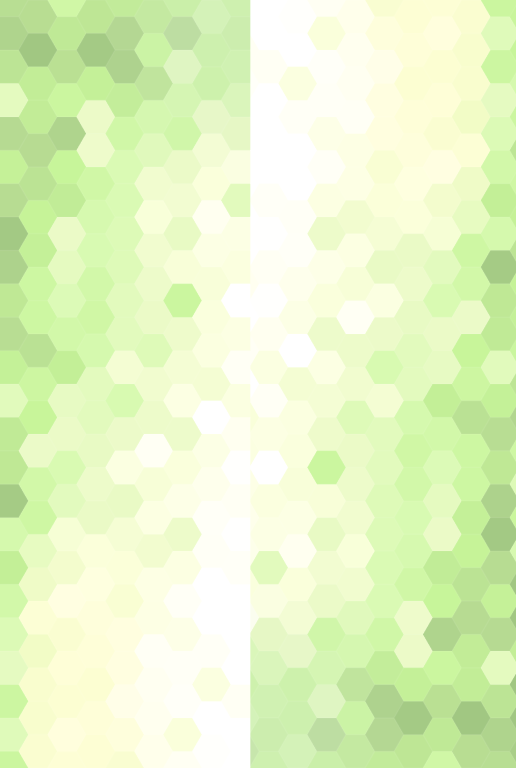
A Shadertoy shader for this background:

```glsl
const float ROWS = 23.0;            // hexagons per canvas height
const float FIRST_COLUMN = 0.0117;  // x of the first column of centres
const float SEAM = 0.3258;          // x where the turned panel starts
const float TURN_WIDTH = 0.6628;    // twice the x of the turning point
const float COARSE_FREQ = 0.37;
const vec2 FINE_FREQ = vec2(0.83, 0.66);
const float COARSE_AMOUNT = 0.14;
const float FINE_AMOUNT = 0.42;
const float HAIRLINE_WIDTH = 0.03;  // in hexagon heights
const float HAIRLINE_ALPHA = 0.08;
const int SAMPLES = 3;              // per axis, for smooth edges
const vec3 MIST = vec3(0.83, 0.92, 0.77);
const vec3 WARM = vec3(1.00, 0.995, 0.81);
const vec3 RAMP[8] = vec3[8](
    vec3(0.63, 0.78, 0.51), vec3(0.71, 0.85, 0.57),
    vec3(0.78, 0.96, 0.60), vec3(0.85, 0.98, 0.70),
    vec3(0.92, 0.98, 0.78), vec3(0.98, 1.00, 0.86),
    vec3(1.00, 1.00, 0.94), vec3(1.00));

vec2 hashGradient(vec2 p) {
    float h = fract(sin(dot(p, vec2(127.1, 311.7))) * 43758.5);
    return vec2(cos(6.2832 * h), sin(6.2832 * h));
}

float gradientNoise(vec2 p) {
    vec2 i = floor(p), f = p - i;
    vec2 w = f * f * f * (f * (f * 6.0 - 15.0) + 10.0);
    vec2 e = vec2(1.0, 0.0);
    float a = dot(hashGradient(i), f);
    float b = dot(hashGradient(i + e.xy), f - e.xy);
    float c = dot(hashGradient(i + e.yx), f - e.yx);
    float d = dot(hashGradient(i + e.xx), f - e.xx);
    return mix(mix(a, b, w.x), mix(c, d, w.x), w.y);
}

// Centre of the flat-topped hexagon holding p; hexagon height is 1
vec2 hexCentre(vec2 p) {
    vec2 cell = vec2(sqrt(3.0), 1.0);
    vec2 a = round(p / cell) * cell;
    vec2 b = (floor(p / cell) + 0.5) * cell;
    return distance(p, a) < distance(p, b) ? a : b;
}

float hexEdgeDistance(vec2 offset) {
    vec2 q = abs(offset);
    return 0.5 - max(q.y, dot(q, vec2(0.8660, 0.5)));
}

vec3 rampColor(float tone) {
    float t = clamp(tone, 0.0, 1.0) * 7.0;
    int i = min(int(t), 6);
    return mix(RAMP[i], RAMP[i + 1], t - float(i));
}

// Green at the outer edge, pale towards the seam and the bottom
float baseTone(float across, float down) {
    float outer = mix(0.11, 0.34, smoothstep(0.0, 0.9, down));
    float inner = mix(0.32, 0.84, smoothstep(0.05, 0.28, down))
        + 0.16 * smoothstep(0.4, 0.75, down);
    float bend = mix(1.05, 0.45, smoothstep(0.58, 0.85, down));
    return mix(outer, inner, pow(across, bend));
}

// Sparse strong accents among near-equal neighbours
float accent(vec2 centre) {
    float n = gradientNoise(centre * FINE_FREQ + 17.3);
    return n * (0.4 + 2.2 * abs(n));
}

vec3 panelColor(vec2 p) {
    vec2 origin = vec2(FIRST_COLUMN, 0.0);
    vec2 q = (p - origin) * ROWS;
    vec2 centre = hexCentre(q);
    vec2 place = centre / ROWS + origin;
    float across = clamp(place.x / SEAM, 0.0, 1.0);
    float down = clamp(1.0 - place.y, 0.0, 1.0);

    // One flat tone per hexagon
    float tone = baseTone(across, down) + FINE_AMOUNT * accent(centre)
        + COARSE_AMOUNT * gradientNoise(centre * COARSE_FREQ + 3.7);
    vec3 color = rampColor(tone);

    // Greyer greens in the upper inner corner, cream in the lower outer one
    float mist = smoothstep(0.25, 0.05, down) * smoothstep(0.35, 0.9, across);
    float warm = smoothstep(0.65, 0.85, down) * smoothstep(0.05, 0.15, across)
        * smoothstep(0.75, 0.4, across);
    color = mix(color, MIST, 0.5 * mist);
    color = mix(color, WARM, 0.6 * warm);

    // Faint light joints
    float edge = hexEdgeDistance(q - centre);
    float joint = 1.0 - smoothstep(0.0, HAIRLINE_WIDTH, edge);
    return mix(color, vec3(1.0), HAIRLINE_ALPHA * joint);
}

vec3 sceneColor(vec2 p) {
    // The right panel is the left one turned half way round
    return panelColor(p.x < SEAM ? p : vec2(TURN_WIDTH, 1.0) - p);
}

void mainImage(out vec4 fragColor, in vec2 fragCoord) {
    vec3 sum = vec3(0.0);
    for (int y = 0; y < SAMPLES; y++)
        for (int x = 0; x < SAMPLES; x++) {
            vec2 shift = (vec2(x, y) + 0.5) / float(SAMPLES) - 0.5;
            sum += sceneColor((fragCoord + shift) / iResolution.y);
        }
    fragColor = vec4(sum / float(SAMPLES * SAMPLES), 1.0);
}
```
